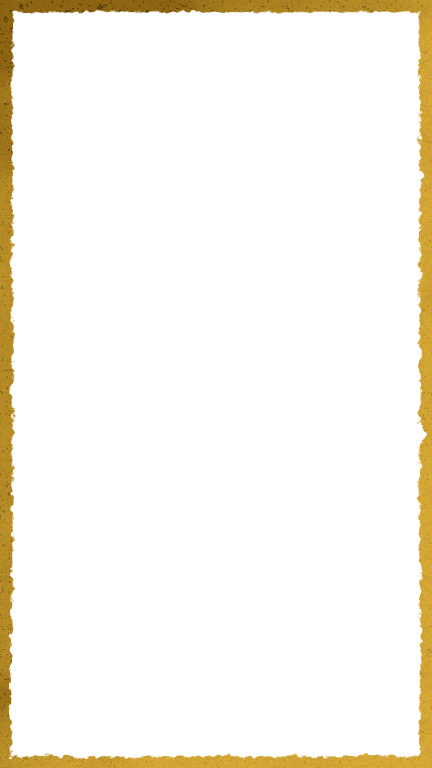
Give the GLSL for this background, as a WebGL 1 fragment shader.

```glsl
precision highp float;
// A blank white sheet inside a thin, rough-torn border of mottled gold foil.

uniform vec2 u_resolution;

#define BORDER 0.0285      // mean border thickness, in canvas widths
#define TEAR 0.0085        // roughness of the torn edge
#define TEAR_SCALE 85.0    // tear features per canvas width
#define GRAIN_SCALE 190.0  // foil grains per canvas width
#define GRAIN 0.22         // strength of the foil grain
#define DARK_GOLD vec3(0.56, 0.40, 0.07)
#define MID_GOLD vec3(0.72, 0.55, 0.15)
#define LIGHT_GOLD vec3(0.84, 0.66, 0.21)
#define PAPER vec3(1.0)

float hash(vec2 p) {
  return fract(sin(dot(p, vec2(127.1, 311.7))) * 43758.5453);
}

float noise(vec2 p) {
  vec2 cell = floor(p), f = fract(p);
  f = f * f * (3.0 - 2.0 * f);
  return mix(mix(hash(cell), hash(cell + vec2(1.0, 0.0)), f.x),
             mix(hash(cell + vec2(0.0, 1.0)), hash(cell + 1.0), f.x), f.y);
}

float fbm(vec2 p) {
  float sum = 0.0, weight = 0.5;
  for (int i = 0; i < 4; i++) {
    sum += weight * noise(p);
    p = p * 2.03 + 17.3;
    weight *= 0.5;
  }
  return sum / 0.9375;
}

// Soft bump used to bite a notch out of a side
float bump(float x, float center, float width) {
  float t = (x - center) / width;
  return exp(-t * t);
}

// Signed distance to the torn edge, negative on the foil
float tornEdge(vec2 p, vec2 size) {
  float v = p.y / size.y;
  float leftBite = 0.006 * bump(v, 0.661, 0.010) + 0.007 * bump(v, 0.486, 0.012)
                 + 0.005 * bump(v, 0.10, 0.085);
  float rightBite = 0.010 * bump(v, 0.770, 0.006) + 0.005 * bump(v, 0.642, 0.007)
                  + 0.013 * bump(v, 0.434, 0.008) + 0.004 * bump(v, 0.145, 0.03);
  float left = p.x - BORDER - 0.001 + leftBite;
  float right = size.x - p.x - BORDER + rightBite;
  float bottom = p.y - BORDER + 0.001;
  float top = size.y - p.y - BORDER + 0.001;
  float side = min(min(left, right), min(bottom, top));

  // The top tears more cleanly than the rest
  float rough = TEAR * mix(1.15, 0.7, smoothstep(0.9, 1.0, v));
  float ragged = fbm(p * TEAR_SCALE) - 0.5;
  float wander = noise(p * 16.0 + 5.0) - 0.5;
  return side + rough * (1.7 * ragged + 0.4 * wander);
}

// Foil tone: shadowed at the top left, brightest on the right
vec3 foil(vec2 p, vec2 size) {
  vec2 uv = p / size;
  float shade = 0.52 + 0.38 * uv.x;
  shade -= 0.48 * smoothstep(0.62, 1.0, uv.y) * (1.0 - smoothstep(0.25, 1.0, uv.x));
  shade -= 0.20 * smoothstep(0.94, 1.0, uv.y);
  shade -= 0.32 * bump(uv.y, 0.10, 0.035) * (1.0 - smoothstep(0.0, 0.1, uv.x));
  shade += 0.20 * (1.0 - smoothstep(0.0, 0.06, uv.y));
  shade += 0.40 * (fbm(p * 9.0 + 3.0) - 0.5);

  vec3 color = mix(DARK_GOLD, MID_GOLD, smoothstep(0.0, 0.5, shade));
  color = mix(color, LIGHT_GOLD, smoothstep(0.5, 0.95, shade));

  // Fine grain and darker worn specks
  float grain = fbm(p * GRAIN_SCALE + 41.0);
  float speck = smoothstep(0.58, 0.80, grain) * (1.0 - 0.7 * clamp(shade, 0.0, 1.0));
  color *= 1.0 + GRAIN * (grain - 0.5);
  return color * (1.0 - 0.5 * speck);
}

void main() {
  vec2 p = gl_FragCoord.xy / u_resolution.x;
  vec2 size = vec2(1.0, u_resolution.y / u_resolution.x);
  float pixel = 1.0 / u_resolution.x;
  float paper = smoothstep(-pixel, pixel, tornEdge(p, size));
  gl_FragColor = vec4(mix(foil(p, size), PAPER, paper), 1.0);
}
```
